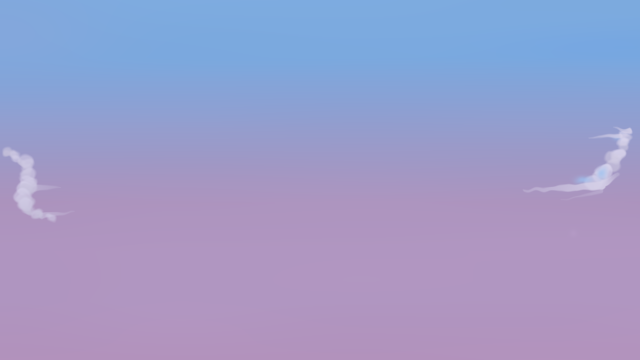
Write a WebGL 2 fragment shader that draws this background.

```glsl
#version 300 es
precision highp float;
// Dusk sky fading from blue to mauve, with a wispy cloud near each side.
uniform vec2 u_resolution;
out vec4 fragColor;

float hash(vec2 p) {
    return fract(sin(dot(p, vec2(127.1, 311.7))) * 43758.5453);
}

float noise(vec2 p) {
    vec2 i = floor(p), f = fract(p);
    f = f * f * (3.0 - 2.0 * f);
    return mix(mix(hash(i), hash(i + vec2(1, 0)), f.x),
               mix(hash(i + vec2(0, 1)), hash(i + vec2(1, 1)), f.x), f.y);
}

float ramp(float a, float b, float x) {
    return clamp((x - a) / (b - a), 0.0, 1.0);
}

// Soft blob, 1 at its centre
float glow(vec2 p, vec2 center, vec2 size) {
    vec2 d = (p - center) / size;
    return exp(-dot(d, d));
}

// Tapered stroke fading towards its thin end a
float wisp(vec2 p, vec2 a, vec2 b, float ra, float rb) {
    vec2 ab = b - a;
    float h = clamp(dot(p - a, ab) / dot(ab, ab), 0.0, 1.0);
    float d = length(p - a - ab * h) - mix(ra, rb, h);
    return (1.0 - smoothstep(-0.003, 0.003, d)) * mix(0.35, 1.0, h);
}

// Overlapping puffs along a quadratic curve, painted over the colour
vec3 puffs(vec3 col, vec2 p, vec2 a, vec2 b, vec2 c, vec2 radii, vec3 tint) {
    for (int i = 0; i < 15; i++) {
        float s = float(i) / 14.0;
        vec2 seed = a * 9.0 + float(i);
        vec2 center = mix(mix(a, b, s), mix(b, c, s), s);
        center += (vec2(hash(seed), hash(seed + 3.7)) - 0.5) * 0.018;
        float r = mix(radii.x, radii.y, s) * (0.65 + 0.45 * hash(seed + 8.1));
        float d = length((p - center) * vec2(0.9, 1.1)) - r;
        float shade = 0.07 * (hash(seed + 5.3) - 0.5) + 0.9 * (p.y - center.y);
        col = mix(col, tint + shade, 0.62 * (1.0 - smoothstep(-0.006, 0.003, d)));
    }
    return col;
}

vec3 sky(vec2 p) {
    float y = p.y + 0.012 * (noise(vec2(p.x * 1.5, p.y * 22.0)) - 0.5);
    vec3 col = mix(vec3(0.70, 0.575, 0.74), vec3(0.69, 0.587, 0.755), ramp(0.0, 0.16, y));
    col = mix(col, vec3(0.675, 0.58, 0.745), ramp(0.30, 0.44, y));
    col = mix(col, vec3(0.63, 0.595, 0.77), ramp(0.44, 0.54, y));
    col = mix(col, vec3(0.54, 0.63, 0.83), ramp(0.54, 0.72, y));
    col = mix(col, vec3(0.48, 0.66, 0.87), ramp(0.72, 0.84, y));
    col = mix(col, vec3(0.49, 0.67, 0.875), ramp(0.84, 1.0, y));
    // Purple haze at the upper left, clearer blue at the upper right
    col = mix(col, vec3(0.53, 0.645, 0.85), 0.6 * glow(p, vec2(0.0, 0.9), vec2(0.3, 0.15)));
    col = mix(col, vec3(0.45, 0.645, 0.885), 0.6 * glow(p, vec2(1.7, 0.87), vec2(0.35, 0.05)));
    return col + 0.008 * (noise(p * vec2(2.0, 9.0) + 4.0) - 0.5);
}

vec3 leftCloud(vec3 col, vec2 p) {
    vec3 tint = vec3(0.80, 0.78, 0.88);
    float streaks = wisp(p, vec2(0.167, 0.479), vec2(0.081, 0.477), 0.001, 0.012);
    streaks = max(streaks, wisp(p, vec2(0.204, 0.410), vec2(0.116, 0.400), 0.001, 0.009));
    col = mix(col, tint, 0.55 * streaks);
    col = puffs(col, p, vec2(0.012, 0.581), vec2(0.093, 0.549), vec2(0.076, 0.479),
                vec2(0.014, 0.024), tint);
    return puffs(col, p, vec2(0.072, 0.479), vec2(0.045, 0.415), vec2(0.139, 0.398),
                 vec2(0.024, 0.011), tint);
}

vec3 rightCloud(vec3 col, vec2 p) {
    vec3 tint = vec3(0.84, 0.82, 0.91);
    float faint = wisp(p, vec2(1.562, 0.442), vec2(1.671, 0.468), 0.001, 0.005);
    col = mix(col, tint, 0.3 * faint);
    col = puffs(col, p, vec2(1.738, 0.630), vec2(1.725, 0.560), vec2(1.648, 0.498),
                vec2(0.016, 0.024), tint);
    // Blue sky tones caught in the folds
    float folds = glow(p, vec2(1.672, 0.518), vec2(0.012, 0.018));
    folds += glow(p, vec2(1.622, 0.499), vec2(0.022, 0.009));
    folds += 0.6 * glow(p, vec2(1.712, 0.616), vec2(0.012, 0.006));
    col = mix(col, vec3(0.62, 0.76, 0.94), 0.75 * min(folds, 1.0));
    // Bright streaks along the base and the crown
    float streaks = wisp(p, vec2(1.454, 0.472), vec2(1.671, 0.483), 0.003, 0.011);
    streaks = max(streaks, wisp(p, vec2(1.639, 0.616), vec2(1.725, 0.621), 0.001, 0.006));
    streaks = max(streaks, wisp(p, vec2(1.706, 0.643), vec2(1.748, 0.636), 0.001, 0.008));
    streaks = max(streaks, wisp(p, vec2(1.718, 0.517), vec2(1.678, 0.491), 0.005, 0.009));
    return mix(col, tint, 0.85 * streaks);
}

void main() {
    vec2 p = gl_FragCoord.xy / u_resolution.y;
    vec2 warp = vec2(noise(p * 45.0), noise(p * 45.0 + 17.0)) - 0.5;
    vec2 q = p + 0.009 * warp;
    vec3 col = sky(p);
    col = leftCloud(col, q);
    col = rightCloud(col, q);
    col += 0.015 * glow(p, vec2(1.593, 0.352), vec2(0.01));
    fragColor = vec4(col, 1.0);
}
```
